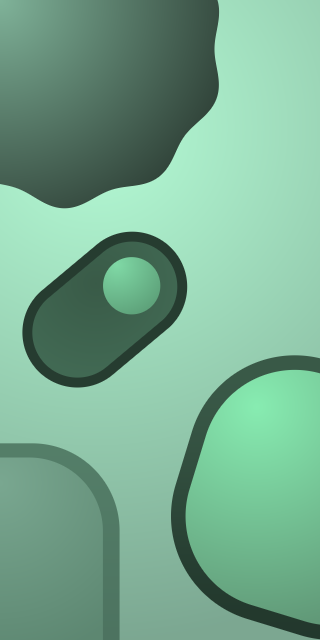
A WebGL 2 fragment shader for this background:

```glsl
#version 300 es
precision highp float;
// Soft green backdrop with four large shapes: a ruffled disc, a tilted capsule
// with a knob, a tilted rounded pebble and a rounded corner tile. Each shape is
// a distance function filled with a radial gradient. Unit: canvas width, y up.

uniform vec2 u_resolution;
out vec4 fragColor;

// Backdrop glow
const vec2 GLOW_POS = vec2(0.30, 1.60);
const float GLOW_REACH = 1.60;
const vec3 GLOW_LIGHT = vec3(0.71, 0.99, 0.84);
const vec3 GLOW_DARK = vec3(0.485, 0.655, 0.57);

// Ruffled disc
const vec2 DISC_POS = vec2(0.219, 1.836);
const float DISC_RADIUS = 0.466;
const float RUFFLE_DEPTH = 0.0169;
const float RUFFLE_COUNT = 9.6;
const float RUFFLE_PEAK = 0.955;
const float SWELL_DEPTH = 0.0065;
const vec2 DISC_SHINE = vec2(0.0, 2.0);
const vec3 DISC_LIGHT = vec3(0.50, 0.70, 0.60);
const vec3 DISC_DARK = vec3(0.195, 0.27, 0.23);

// Capsule and its knob
const vec2 CAPSULE_A = vec2(0.242, 0.961);
const vec2 CAPSULE_B = vec2(0.413, 1.104);
const float CAPSULE_RADIUS = 0.172;
const float CAPSULE_RIM = 0.031;
const vec3 CAPSULE_EDGE = vec3(0.15, 0.235, 0.19);
const vec2 CAPSULE_SHADE = vec2(0.30, 1.115);
const vec3 CAPSULE_DARK = vec3(0.225, 0.355, 0.28);
const vec3 CAPSULE_LIGHT = vec3(0.255, 0.41, 0.325);
const vec2 KNOB_POS = vec2(0.4115, 1.107);
const float KNOB_RADIUS = 0.0895;
const vec2 KNOB_SHINE = vec2(0.365, 1.172);
const vec3 KNOB_LIGHT = vec3(0.50, 0.85, 0.65);
const vec3 KNOB_DARK = vec3(0.365, 0.63, 0.475);

// Pebble
const vec2 PEBBLE_POS = vec2(0.979, 0.445);
const float PEBBLE_HALF = 0.423;
const float PEBBLE_CORNER = 0.336;
const float PEBBLE_TILT = 0.297;
const float PEBBLE_RIM = 0.0455;
const vec3 PEBBLE_EDGE_TOP = vec3(0.225, 0.35, 0.28);
const vec3 PEBBLE_EDGE_LOW = vec3(0.135, 0.22, 0.175);
const vec2 PEBBLE_SHINE = vec2(0.802, 0.729);
const vec3 PEBBLE_LIGHT = vec3(0.53, 0.925, 0.695);
const vec3 PEBBLE_DARK = vec3(0.38, 0.60, 0.47);

// Corner tile
const vec2 TILE_OUTER = vec2(0.3737, 0.6146);
const vec2 TILE_INNER = vec2(0.3216, 0.5703);
const float TILE_OUTER_CORNER = 0.273;
const float TILE_INNER_CORNER = 0.23;
const vec3 TILE_EDGE_TOP = vec3(0.33, 0.495, 0.41);
const vec3 TILE_EDGE_LOW = vec3(0.30, 0.45, 0.375);
const vec2 TILE_SHINE = vec2(0.0, 0.49);
const vec3 TILE_LIGHT = vec3(0.475, 0.655, 0.565);
const vec3 TILE_DARK = vec3(0.365, 0.53, 0.445);

float roundBox(vec2 p, vec2 halfSize, float corner) {
    vec2 q = abs(p) - halfSize + corner;
    return length(max(q, 0.0)) + min(max(q.x, q.y), 0.0) - corner;
}

float segment(vec2 p, vec2 a, vec2 b) {
    vec2 ab = b - a;
    return length(p - a - ab * clamp(dot(p - a, ab) / dot(ab, ab), 0.0, 1.0));
}

float ruffledDisc(vec2 p) {
    float angle = atan(-p.y, p.x);
    float ruffle = RUFFLE_DEPTH * cos(RUFFLE_COUNT * (angle - RUFFLE_PEAK));
    float swell = SWELL_DEPTH * cos(2.6 * (angle - 0.72));
    return length(p) - DISC_RADIUS - ruffle + swell;
}

vec3 radial(vec2 p, vec2 center, float reach, vec3 inner, vec3 outer) {
    return mix(inner, outer, clamp(distance(p, center) / reach, 0.0, 1.0));
}

// Lays a shape over the colour with a one-pixel soft edge
void paint(inout vec3 col, float d, vec3 fill) {
    col = mix(col, fill, clamp(0.5 - d * u_resolution.x, 0.0, 1.0));
}

void main() {
    vec2 p = gl_FragCoord.xy / u_resolution.x;
    vec3 col = radial(p, GLOW_POS, GLOW_REACH, GLOW_LIGHT, GLOW_DARK);

    paint(col, ruffledDisc(p - DISC_POS), radial(p, DISC_SHINE, 0.742, DISC_LIGHT, DISC_DARK));

    float capsule = segment(p, CAPSULE_A, CAPSULE_B) - CAPSULE_RADIUS;
    paint(col, capsule, CAPSULE_EDGE);
    paint(col, capsule + CAPSULE_RIM, radial(p, CAPSULE_SHADE, 0.28, CAPSULE_DARK, CAPSULE_LIGHT));
    paint(col, distance(p, KNOB_POS) - KNOB_RADIUS, radial(p, KNOB_SHINE, 0.17, KNOB_LIGHT, KNOB_DARK));

    float c = cos(PEBBLE_TILT), s = sin(PEBBLE_TILT);
    vec2 tilted = mat2(c, s, -s, c) * (p - PEBBLE_POS);
    float pebble = roundBox(tilted, vec2(PEBBLE_HALF), PEBBLE_CORNER);
    paint(col, pebble, mix(PEBBLE_EDGE_LOW, PEBBLE_EDGE_TOP, smoothstep(0.0, 0.88, p.y)));
    paint(col, pebble + PEBBLE_RIM, radial(p, PEBBLE_SHINE, 0.69, PEBBLE_LIGHT, PEBBLE_DARK));

    vec3 tileEdge = mix(TILE_EDGE_LOW, TILE_EDGE_TOP, clamp(p.y / TILE_OUTER.y, 0.0, 1.0));
    paint(col, roundBox(p, TILE_OUTER, TILE_OUTER_CORNER), tileEdge);
    paint(col, roundBox(p, TILE_INNER, TILE_INNER_CORNER), radial(p, TILE_SHINE, 0.55, TILE_LIGHT, TILE_DARK));

    fragColor = vec4(col, 1.0);
}
```
